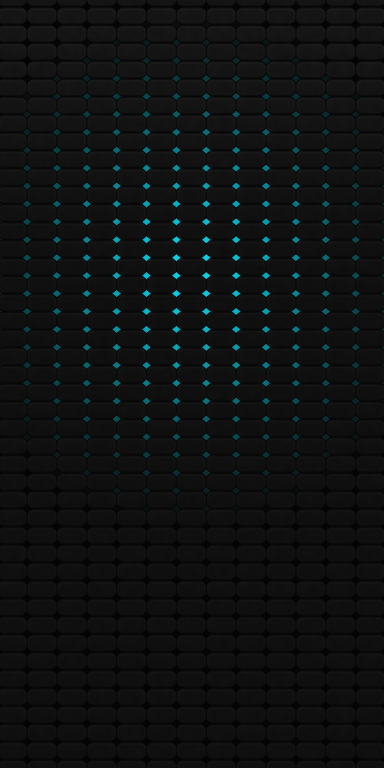
Write a WebGL 2 fragment shader that draws this pattern.

```glsl
#version 300 es
precision highp float;
// Dark wall of bevelled, rounded tiles with cyan diamonds at the grid corners.
// Tiles and diamonds are distance functions repeated on one grid; an oval
// falloff lights the diamonds and gradient noise roughens the tiles.

uniform vec2 u_resolution;
out vec4 fragColor;

// Lengths are in canvas widths: the canvas spans 1 by 2 units.
const vec2 CELL = vec2(0.0778, 0.04667);
const vec2 CORNER = vec2(0.4594, 1.3289);
const vec2 DIAMOND = vec2(0.0108, 0.0090);
const vec2 GLOW_CENTER = vec2(0.5, 1.30);
const vec3 CYAN = vec3(0.025, 0.80, 0.88);

vec2 hashGradient(vec2 cell) {
  vec3 q = fract(vec3(cell.xyx) * vec3(0.1031, 0.1030, 0.0973));
  q += dot(q, q.yzx + 33.33);
  float angle = 6.2832 * fract((q.x + q.y) * q.z);
  return vec2(cos(angle), sin(angle));
}

float gradientNoise(vec2 p) {
  vec2 i = floor(p);
  vec2 f = fract(p);
  vec2 u = f * f * f * (f * (f * 6.0 - 15.0) + 10.0);
  float a = dot(hashGradient(i), f);
  float b = dot(hashGradient(i + vec2(1, 0)), f - vec2(1, 0));
  float c = dot(hashGradient(i + vec2(0, 1)), f - vec2(0, 1));
  float d = dot(hashGradient(i + vec2(1, 1)), f - vec2(1, 1));
  return mix(mix(a, b, u.x), mix(c, d, u.x), u.y);
}

float fractalNoise(vec2 p) {
  float sum = 0.0;
  float amplitude = 0.5;
  for (int octave = 0; octave < 4; octave++) {
    sum += amplitude * gradientNoise(p);
    p = p * 2.03 + 17.7;
    amplitude *= 0.55;
  }
  return sum;
}

float roundedBox(vec2 p, vec2 halfSize, float radius) {
  vec2 q = abs(p) - halfSize + radius;
  return length(max(q, 0.0)) + min(max(q.x, q.y), 0.0) - radius;
}

float diamond(vec2 p, vec2 halfSize) {
  return (dot(abs(p), halfSize.yx) - halfSize.x * halfSize.y) / length(halfSize);
}

// Offset from the middle of the nearest repeated cell.
vec2 repeatCell(vec2 p, vec2 size) {
  return p - size * floor(p / size + 0.5);
}

float coverage(float dist, float softness) {
  return 1.0 - smoothstep(-softness, softness, dist);
}

vec3 tileSurface(vec2 p, vec2 local, float pixel) {
  vec2 halfSize = 0.5 * CELL - vec2(0.0012, 0.0030);
  float dist = roundedBox(local, halfSize, 0.0135);
  float face = coverage(dist, max(pixel, 0.0018));

  // Thin rim: lit above, shaded below.
  float rim = exp(-pow((dist + 0.0035) / 0.0022, 2.0));
  float slope = local.y / halfSize.y;
  float lightFromTop = mix(0.85, 1.15, smoothstep(1.2, 2.0, p.y));
  float grain = fractalNoise(p * 42.0);
  float shade = 0.071 + 0.004 * slope + 0.018 * grain;
  shade += rim * (0.010 + 0.010 * slope);
  return vec3(mix(0.030, shade * lightFromTop, face));
}

float glowStrength(vec2 p) {
  float r = length((p - GLOW_CENTER) * vec2(1.05, 1.0));
  float core = 1.0 - smoothstep(0.0, 0.70, r);
  return mix(core, max(1.0 - r / 0.68, 0.0), 0.35);
}

void main() {
  vec2 p = gl_FragCoord.xy * 2.0 / u_resolution.y;
  float pixel = 2.0 / u_resolution.y;

  // Tiles fill the spaces between the diamond corners.
  vec2 corner = repeatCell(p - CORNER, CELL);
  vec2 local = repeatCell(p - CORNER - 0.5 * CELL, CELL);
  vec3 color = tileSurface(p, local, pixel);

  // Dark seat around each diamond, then its lit face.
  float dist = diamond(corner, DIAMOND);
  float glow = glowStrength(p - corner);
  color *= 1.0 - 0.45 * coverage(dist - 0.002, 0.003);
  vec3 lit = mix(vec3(0.045), CYAN, glow);
  color = mix(color, lit, coverage(dist, 0.6 * pixel) * smoothstep(0.0, 0.06, glow));

  // Faint light spilling onto the nearby tile edges.
  color += CYAN * 0.04 * glow * exp(-max(dist, 0.0) / 0.0035);
  fragColor = vec4(color, 1.0);
}
```
